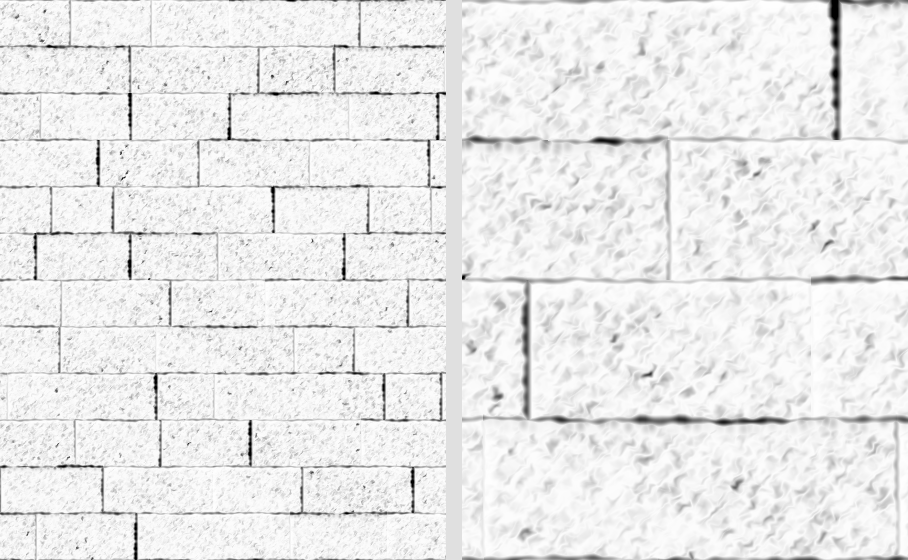
Left: the whole. Right: its middle third, enlarged.
Write a Shadertoy shader that draws this texture map.

```glsl
const float ROWS = 12.0;
const float PITCH = 2.4;   // mean stone length, in course heights

float hash(vec2 p) {
    return fract(sin(dot(p, vec2(127.1, 311.7))) * 43758.55);
}

vec2 hash2(vec2 p) {
    return vec2(hash(p), hash(p + 57.3));
}

// Layered sines in 0..1
float ripple(float x, float seed) {
    float s = sin(x * 2.3 + seed) + 0.8 * sin(x * 6.1 + seed * 2.7)
            + 0.7 * sin(x * 14.7 + seed * 4.1) + 0.6 * sin(x * 31.0 + seed * 1.3);
    return clamp(0.5 + 0.24 * s, 0.0, 1.0);
}

// Small irregular displacement that roughens outlines
vec2 roughen(vec2 p) {
    vec2 bend = sin(p.yx * vec2(31.0, 27.0) + 2.0 * sin(p * vec2(17.0, 21.0)));
    vec2 chip = sin(p.yx * vec2(67.0, 59.0) + 2.0 * sin(p * 43.0));
    return p + 0.016 * bend + 0.008 * chip;
}

// Cellular blobs; a higher rarity leaves fewer strong ones
float flecks(vec2 p, float radius, float rarity) {
    vec2 cell = floor(p);
    float dark = 0.0;
    for (int j = -1; j <= 1; j++) {
        for (int i = -1; i <= 1; i++) {
            vec2 c = cell + vec2(i, j);
            float d = length(c + hash2(c) - p);
            float weight = pow(hash(c + 19.7), rarity);
            dark = max(dark, weight * (1.0 - smoothstep(0.0, radius, d)));
        }
    }
    return dark;
}

// Coordinates along and across a slanted direction
vec2 slant(vec2 p, float angle, vec2 density) {
    vec2 along = vec2(cos(angle), sin(angle));
    return vec2(dot(p, along), dot(p, vec2(-along.y, along.x))) * density;
}

float jointX(float index, float row) {
    float shift = hash(vec2(row, 8.3));
    return PITCH * (index + shift + 0.65 * hash(vec2(index, row + 3.1)));
}

// Left joint, right joint and index of the stone at x
vec3 stoneAt(float x, float row) {
    float index = floor(x / PITCH - hash(vec2(row, 8.3)));
    if (x < jointX(index, row)) index -= 1.0;
    return vec3(jointX(index, row), jointX(index + 1.0, row), index);
}

float line(float dist, float halfWidth, float pixel) {
    return 1.0 - smoothstep(0.0, halfWidth + pixel * 0.6, abs(dist));
}

// Upright joint: uneven width, strength varies from stone to stone
float uprightJoint(vec2 q, float x, vec2 id, float pixel) {
    float strength = smoothstep(0.05, 0.95, hash(id + 31.7));
    float wear = ripple(q.y * 1.9, id.x * 3.7 + id.y);
    float wobble = 0.02 * (wear - 0.5);
    float width = 0.018 + 0.03 * strength * (0.5 + wear);
    return line(q.x - x + wobble, width, pixel) * strength * (0.5 + 0.75 * wear);
}

// Level joint: dark dashes with an occasional ragged shadow below
float levelJoint(vec2 q, float y, vec2 id, float pixel) {
    float strength = hash(id + 71.3);
    float wear = ripple(q.x * 1.4, id.y * 2.9);
    float dashes = flecks(vec2(q.x * 5.0, id.y * 7.0), 1.0, 1.5);
    float d = q.y - y + 0.03 * (ripple(q.x * 0.9, id.y) - 0.5);
    float width = 0.014 + 0.03 * wear * (0.4 + strength);
    float ink = line(d, width, pixel)
              * (0.12 + (0.55 * wear + 0.6 * dashes) * (0.2 + 0.9 * strength));
    float shade = smoothstep(0.65, 0.95, strength) * step(d, 0.0)
                * (1.0 - smoothstep(0.0, 0.14, -d));
    float ragged = flecks(vec2(q.x * 15.0, q.y * 9.0), 0.8, 1.5);
    return max(ink, shade * (0.08 + 0.55 * ragged));
}

// Chipped stone face
float faceGrain(vec2 q, float rough) {
    vec2 p = roughen(q);
    float coarse = flecks(slant(p, 0.9, vec2(9.0, 18.0)), 0.75, 3.0);
    float fine = flecks(slant(p + 40.0, 0.65, vec2(14.0, 27.0)), 0.8, 2.0);
    float pits = flecks(slant(p + 90.0, 0.8, vec2(8.0, 13.0)), 0.55, 20.0);
    float patches = 0.65 + 0.7 * ripple(q.x * 0.6 + q.y * 0.9, q.y * 0.8);
    return patches * (0.23 * coarse + 0.11 * fine) * (0.7 + 0.45 * rough)
         + patches * pits * (0.2 + 0.65 * rough);
}

void mainImage(out vec4 fragColor, in vec2 fragCoord) {
    float pixel = ROWS / iResolution.y;
    vec2 q = fragCoord * pixel;
    float row = floor(q.y);
    vec3 stone = stoneAt(q.x, row);
    vec2 id = vec2(stone.z, row);

    // Face, with a clean lip along the upper and left edges
    float lip = smoothstep(0.02, 0.13, q.x - stone.x)
              * smoothstep(0.02, 0.12, row + 1.0 - q.y);
    float dark = faceGrain(q, hash(id + 5.9)) * mix(0.25, 1.0, lip);

    // Joints on both sides
    dark = max(dark, uprightJoint(q, stone.x, id, pixel));
    dark = max(dark, uprightJoint(q, stone.y, id + vec2(1.0, 0.0), pixel));

    // Nearest course line takes its strength from the stone below
    float course = floor(q.y + 0.5);
    float below = stoneAt(q.x, course - 1.0).z;
    dark = max(dark, levelJoint(q, course, vec2(below, course - 1.0), pixel));

    float paper = 0.988 + 0.01 * (1.0 - lip);
    fragColor = vec4(vec3(clamp(paper * (1.0 - dark), 0.0, 1.0)), 1.0);
}
```
